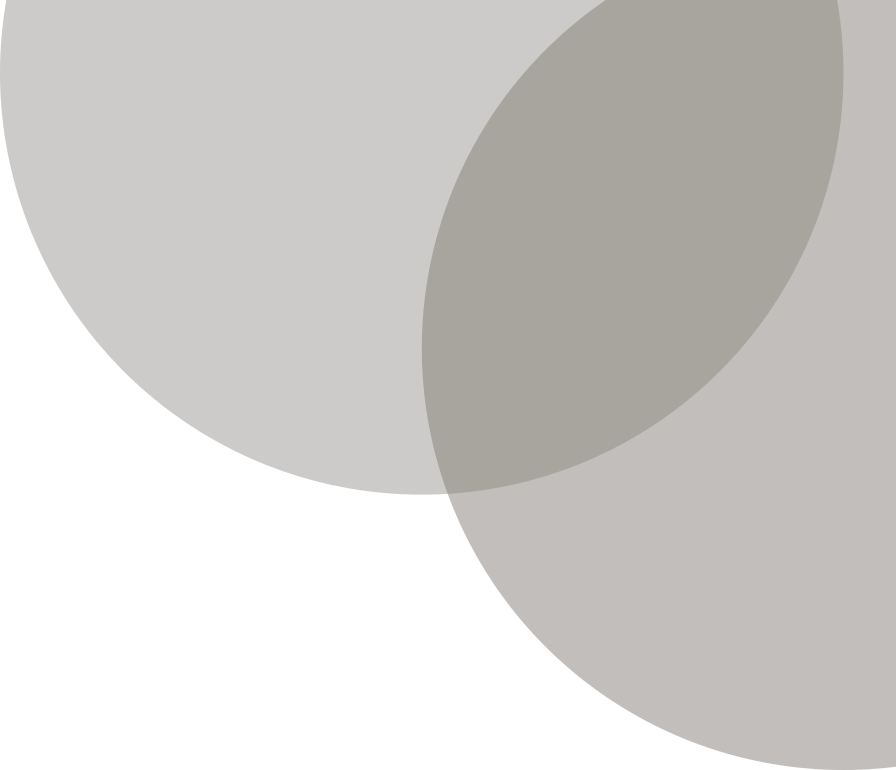
A Shadertoy shader for this background:

```glsl
// Two large translucent grey discs overlapping on a white ground.

// Lengths are in canvas heights, origin at the lower left
const float RADIUS = 0.5477;
const vec2 LEFT_CENTER = vec2(0.5477, 0.9053);
const vec2 RIGHT_CENTER = vec2(1.0955, 0.5477);

const vec3 PAPER = vec3(1.0);
const vec3 COOL_GREY = vec3(0.800, 0.796, 0.788);
const vec3 WARM_GREY = vec3(0.761, 0.745, 0.733);
const vec3 OVERLAP_GREY = vec3(0.659, 0.647, 0.624);

// Antialiased coverage of a disc, one pixel of edge softness
float discCoverage(vec2 point, vec2 center, float pixel) {
    float dist = length(point - center) - RADIUS;
    return clamp(0.5 - dist / pixel, 0.0, 1.0);
}

void mainImage(out vec4 fragColor, in vec2 fragCoord) {
    float pixel = 1.0 / iResolution.y;
    vec2 point = fragCoord * pixel;

    float leftDisc = discCoverage(point, LEFT_CENTER, pixel);
    float rightDisc = discCoverage(point, RIGHT_CENTER, pixel);

    // Blend the four regions made by the two discs
    vec3 outsideRight = mix(PAPER, COOL_GREY, leftDisc);
    vec3 insideRight = mix(WARM_GREY, OVERLAP_GREY, leftDisc);
    fragColor = vec4(mix(outsideRight, insideRight, rightDisc), 1.0);
}
```
